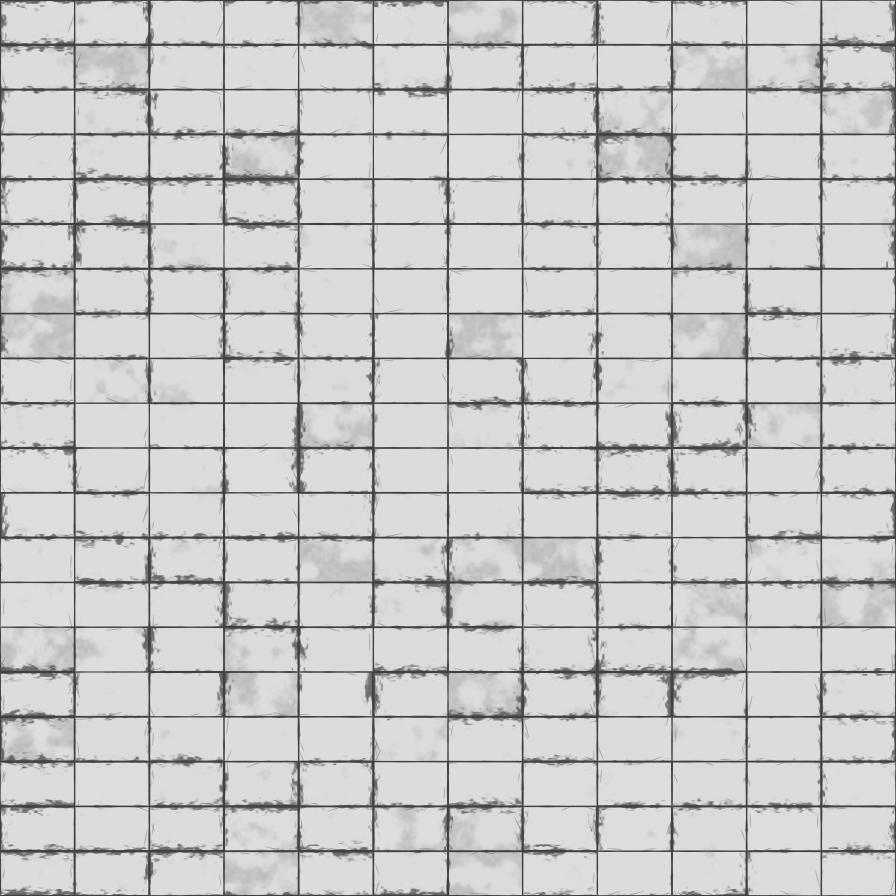
Write a Shadertoy shader that draws this texture.

```glsl
// Pale rectangular wall tiles with thin dark joints, grimy fringes, stains and hairline scratches.
#define GRID vec2(12.0, 20.0)
#define TILE_COLOR vec3(0.862, 0.862, 0.862)
#define STAIN_COLOR vec3(0.73, 0.73, 0.73)
#define JOINT_COLOR vec3(0.255, 0.255, 0.265)
#define JOINT_HALF_MIN 0.0007
#define JOINT_HALF_MAX 0.0014
#define FRINGE_MIN 0.0015
#define FRINGE_MAX 0.0065
#define FRINGE_OPACITY 0.72
#define STAINED_SHARE 0.24
#define SCRATCHES 6
#define SCRATCH_OPACITY 0.42

float hash(vec2 p) {
    vec3 q = fract(p.xyx * 0.1031);
    q += dot(q, q.yzx + 33.33);
    return fract((q.x + q.y) * q.z);
}

// Value noise that wraps after one canvas; period is a whole number of cells.
float wrapNoise(vec2 uv, vec2 period) {
    vec2 s = uv * period;
    vec2 f = fract(s);
    vec2 a = mod(floor(s), period);
    vec2 b = mod(a + 1.0, period);
    f = f * f * (3.0 - 2.0 * f);
    return mix(mix(hash(a), hash(vec2(b.x, a.y)), f.x),
               mix(hash(vec2(a.x, b.y)), hash(b), f.x), f.y);
}

float wrapFbm(vec2 uv, vec2 period) {
    float sum = 0.0, weight = 0.5;
    for (int i = 0; i < 4; i++) {
        sum += weight * wrapNoise(uv, period);
        period *= 2.0;
        weight *= 0.5;
    }
    return sum / 0.9375;
}

// Share of a pixel covered by a stroke whose centre lies at distance d.
float stroke(float d, float halfWidth, float px) {
    float covered = min(d + 0.5 * px, halfWidth) - max(d - 0.5 * px, -halfWidth);
    return clamp(covered / px, 0.0, 1.0);
}

// Joint coverage (x) and grimy fringe (y) of one edge of a tile.
vec2 edgeWear(float d, vec2 edgeId, vec2 uv, vec2 grainPeriod, float px) {
    float wear = pow(hash(edgeId), 1.4);
    float patches = wrapNoise(uv, vec2(90.0));
    float grain = 0.6 * wrapNoise(uv, grainPeriod) + 0.4 * wrapNoise(uv, grainPeriod * 2.0);
    float halfWidth = mix(JOINT_HALF_MIN, JOINT_HALF_MAX, sqrt(wear)) * (0.8 + 0.4 * patches);
    float reach = mix(FRINGE_MIN, FRINGE_MAX, wear);
    float density = exp(-d / reach) * (0.25 + 0.75 * wear) * (0.35 + 0.9 * patches);
    float fringe = smoothstep(0.72, 1.2, grain + density) * smoothstep(0.04, 0.25, density);
    return vec2(stroke(d, halfWidth, px), fringe);
}

// Hairlines that lie close to the edges of a tile, at a slight slant.
float scratches(vec2 local, vec2 cell, vec2 size, float px) {
    float mask = 0.0;
    for (int k = 0; k < SCRATCHES; k++) {
        vec2 seed = cell + float(k) * vec2(37.0, 53.0) + 11.0;
        bool upright = k % 2 == 1;
        float side = hash(seed + 101.0) < 0.5 ? 0.05 : 0.95;
        vec2 start = vec2(hash(seed), side);
        if (upright) start = start.yx;
        float angle = (hash(seed + 203.0) - 0.5) * 0.9 + (upright ? 1.5708 : 0.0);
        float len = 0.006 + 0.016 * hash(seed + 307.0);
        vec2 dir = vec2(cos(angle), sin(angle));
        vec2 rel = local - start * size;
        float t = clamp(dot(rel, dir), -0.5 * len, 0.5 * len);
        float fade = 1.0 - abs(t) / len;
        float shown = step(0.6, hash(seed + 401.0));
        mask = max(mask, shown * fade * stroke(length(rel - dir * t), 0.0005, px));
    }
    return mask;
}

void mainImage(out vec4 fragColor, in vec2 fragCoord) {
    vec2 uv = fragCoord / iResolution.xy;
    float px = 1.0 / min(iResolution.x, iResolution.y);
    vec2 size = 1.0 / GRID;
    vec2 g = uv * GRID;
    vec2 cell = mod(floor(g), GRID);
    vec2 joint = floor(g + 0.5);
    vec2 dist = abs(g - joint) * size;
    joint = mod(joint, GRID);

    // Joints: grain is drawn out along each direction
    vec2 upright = edgeWear(dist.x, vec2(joint.x, cell.y) + 61.0, uv, vec2(300.0, 150.0), px);
    vec2 level = edgeWear(dist.y, vec2(cell.x, joint.y) + 157.0, uv, vec2(150.0, 300.0), px);
    float line = max(upright.x, level.x);
    float fringe = max(upright.y, level.y);

    // Stains: a few tiles are blotchy, more so towards their edges
    float soiled = smoothstep(1.0 - STAINED_SHARE, 1.0, hash(cell + 239.0));
    float blot = wrapFbm(uv, vec2(44.0));
    float rim = exp(-min(dist.x, dist.y) / 0.006);
    float stain = smoothstep(0.74, 1.06, blot + 0.42 * soiled + 0.14 * rim);
    stain *= 0.6 + 0.4 * wrapNoise(uv, vec2(220.0));

    // Layers, from the glaze up to the joint
    vec3 color = TILE_COLOR + 0.008 * (hash(cell + 331.0) - 0.5);
    color = mix(color, STAIN_COLOR, stain);
    color = mix(color, JOINT_COLOR, SCRATCH_OPACITY * scratches(fract(g) * size, cell, size, px));
    color = mix(color, JOINT_COLOR, FRINGE_OPACITY * fringe);
    color = mix(color, JOINT_COLOR, line);
    fragColor = vec4(color, 1.0);
}
```
